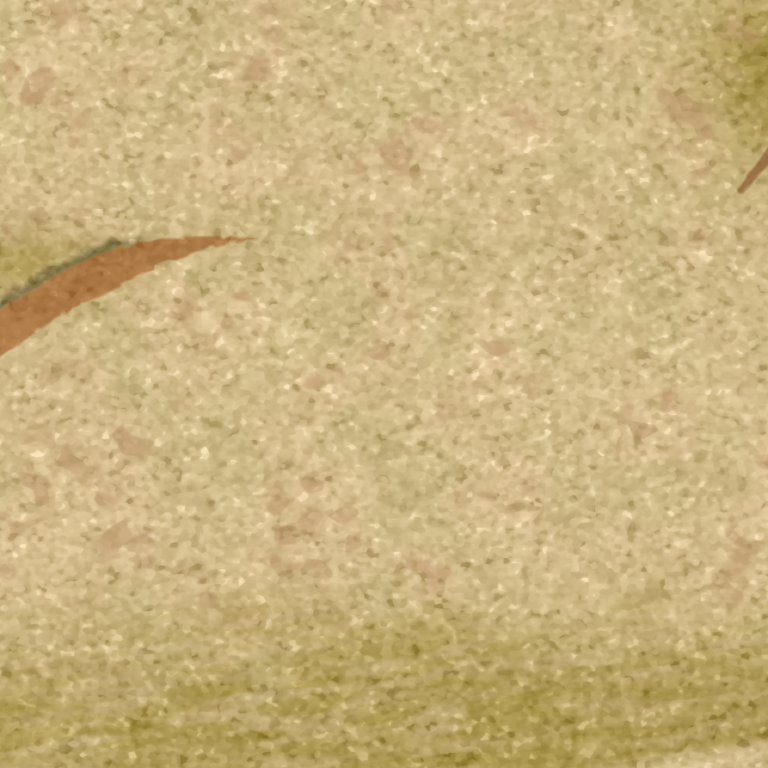
Write a WebGL 2 fragment shader that draws this texture.

```glsl
#version 300 es
precision highp float;
// Dry sandy ground with fine speckle, an olive streaked band along the bottom
// and a rust crescent at the left. Every irregularity comes from a soft
// cellular noise: random cell values blended by distance to jittered points.
uniform vec2 u_resolution;
out vec4 fragColor;

vec3 hash3(vec2 cell) {
    vec3 q = fract(cell.xyx * vec3(0.1031, 0.1030, 0.0973));
    q += dot(q, q.yxz + 33.33);
    return fract((q.xxy + q.yzz) * q.zyx);
}

// Soft cellular noise, roughly -1 to 1 with zero mean.
float cellNoise(vec2 p) {
    vec2 cell = floor(p), local = fract(p);
    float sum = 0.0, total = 0.0;
    for (int j = -1; j <= 1; j++) {
        for (int i = -1; i <= 1; i++) {
            vec2 offset = vec2(i, j);
            vec3 h = hash3(cell + offset + 200.0);
            vec2 d = offset + h.xy - local;
            float weight = exp(-6.0 * dot(d, d));
            sum += weight * (2.0 * h.z - 1.0);
            total += weight;
        }
    }
    return sum / total;
}

// Distance to a segment.
float segment(vec2 p, vec2 a, vec2 b) {
    vec2 pa = p - a, ba = b - a;
    return length(pa - ba * clamp(dot(pa, ba) / dot(ba, ba), 0.0, 1.0));
}

void main() {
    vec2 uv = gl_FragCoord.xy / u_resolution;

    // Noise layers, from specks to broad drifts
    float fine = cellNoise(uv * vec2(125.0, 150.0));
    float speck = cellNoise(uv * vec2(85.0, 105.0) + 31.0);
    float clump = cellNoise(uv * vec2(40.0, 52.0) + 57.0);
    float patchy = cellNoise(uv * 15.0 + 83.0);
    float drift = cellNoise(uv * 5.0 + 11.0);
    vec2 tilted = vec2(uv.x + 0.14 * uv.y, uv.y - 0.14 * uv.x);
    float streak = cellNoise(tilted * vec2(13.0, 85.0) + 19.0);

    // Sand with warm and cool drifts
    vec3 color = vec3(0.817, 0.729, 0.537);
    color += vec3(0.012, -0.002, 0.008) * patchy + 0.01 * drift;

    // Olive band at the bottom, fading in a pale lower right corner
    float band = 1.0 - smoothstep(0.03, 0.27, uv.y + 0.05 * drift - 0.04 * uv.x);
    float corner = smoothstep(0.0, 0.025, uv.y - 0.17 * (uv.x - 0.86));
    float olive = band * corner * (0.5 + 0.25 * uv.x + 0.45 * streak + 0.15 * patchy);

    // Olive shade at the upper right and above the crescent
    vec2 toRight = (uv - vec2(1.02, 0.91)) / vec2(0.11, 0.12);
    olive += 0.95 * exp(-dot(toRight, toRight)) * (1.0 + 0.3 * clump);
    vec2 toLeft = (uv - vec2(0.0, 0.655)) / vec2(0.15, 0.045);
    olive += 0.65 * exp(-dot(toLeft, toLeft)) * (1.0 + 0.3 * clump);
    color = mix(color, vec3(0.635, 0.555, 0.265), clamp(olive, 0.0, 1.0));

    // Speckle, with sparse dark pits and pale chips
    float grain = 0.055 * fine + 0.034 * speck + 0.02 * clump + 0.012 * patchy;
    grain += 0.035 * streak * band;
    grain -= 0.07 * smoothstep(0.45, 0.9, -speck) * smoothstep(-0.2, 0.6, -fine);
    grain += 0.07 * smoothstep(0.5, 0.95, fine) * smoothstep(0.1, 0.7, speck + 0.3 * band);
    color += grain * vec3(0.98, 1.0, 1.12);

    // Faint rust stains
    float stain = smoothstep(0.35, 0.75, patchy) * smoothstep(0.1, 0.6, -clump);
    color = mix(color, vec3(0.69, 0.53, 0.37), 0.35 * stain * (1.0 - band));

    // Rust crescent, tapering to the right, with a dark mossy upper rim
    float reach = 0.335 - uv.x;
    float spine = 0.692 - 1.1 * reach * reach;
    float halfWidth = 0.031 * smoothstep(-0.02, 0.22, reach);
    float slope = sqrt(1.0 + 4.84 * reach * reach);
    float above = (uv.y - spine) / slope + 0.0025 * speck + 0.002 * clump;
    float within = smoothstep(-0.004, 0.008, reach);
    float rimOffset = above - 0.8 * halfWidth;
    float rim = exp(-rimOffset * rimOffset / 0.00005) * smoothstep(0.11, 0.2, reach);
    color = mix(color, vec3(0.45, 0.41, 0.25) + 0.7 * grain, 0.8 * rim);
    float body = smoothstep(0.003, -0.003, abs(above + 0.003) - 0.78 * halfWidth);
    vec3 rust = vec3(0.67, 0.46, 0.26) + 0.55 * grain + 0.02 * streak;
    color = mix(color, rust, 0.92 * body * within);

    // Short rust sliver at the right edge
    float sliver = segment(uv, vec2(0.964, 0.752), vec2(1.02, 0.822));
    sliver += 0.0015 * speck - 0.1 * max(uv.x - 0.965, 0.0);
    vec3 sliverColor = vec3(0.58, 0.41, 0.24) + 0.5 * grain;
    color = mix(color, sliverColor, 0.85 * smoothstep(0.006, 0.001, sliver));

    fragColor = vec4(clamp(color, 0.0, 1.0), 1.0);
}
```
